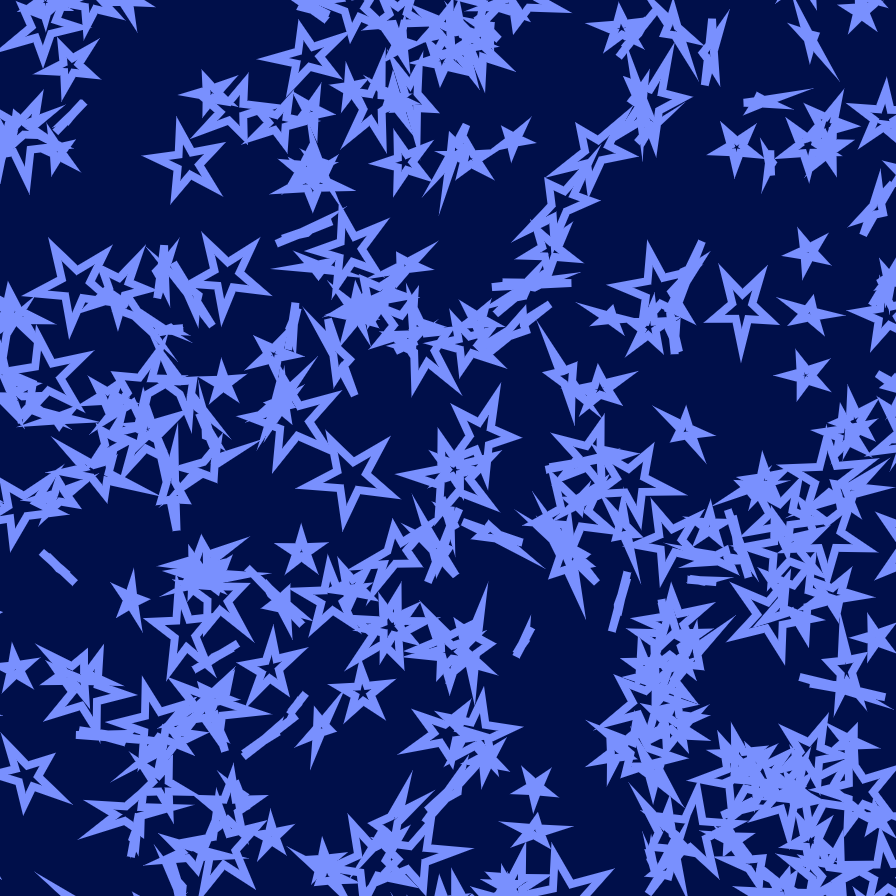
Reproduce this pattern procedurally as a Shadertoy shader.

```glsl
// Outlined five-point stars, randomly sized, spun and tilted in depth, strewn over navy.
// Each grid cell holds a random number of stars; every star is a stroked polygon
// of constant line width with mitred joins that turn blunt on very sharp tips.

const vec3 NAVY = vec3(0.0, 0.058, 0.29);
const vec3 PERIWINKLE = vec3(0.474, 0.563, 0.996);

const float PI = 3.14159265;
const float CELLS = 10.0;          // grid cells per canvas height
const float MAX_PER_CELL = 5.6;    // upper bound of the random star count
const float HALF_STROKE = 0.0044;
const float MITRE_LIMIT = 10.0;
const float INNER_RATIO = 0.36;    // notch radius over tip radius
const float MIN_RADIUS = 0.013;
const float MAX_RADIUS = 0.052;

// Integer hash: cell and index to four values in 0..1
vec4 hash4(ivec3 key) {
    uvec4 v = uvec4(uvec3(key + 1000), 77u) * 1664525u + 1013904223u;
    for (int i = 0; i < 2; i++) {
        v.x += v.y * v.w;
        v.y += v.z * v.x;
        v.z += v.x * v.y;
        v.w += v.y * v.z;
        v ^= v >> 16u;
    }
    return vec4(v >> 8u) / 16777216.0;
}

vec2 polar(float angle) {
    return vec2(cos(angle), sin(angle));
}

// Corner k of a star squashed along the axis given by a unit vector
vec2 starCorner(int k, float radius, float spin, float squash, vec2 axis) {
    float r = (k & 1) == 0 ? radius : radius * INNER_RATIO;
    vec2 p = r * polar(spin + float(k) * PI / 5.0);
    return p - axis * dot(p, axis) * (1.0 - squash);
}

// Straight stroke with square-cut ends
float strokeDistance(vec2 p, vec2 start, vec2 end, float w) {
    vec2 along = end - start;
    float len = length(along);
    vec2 dir = along / len;
    vec2 q = p - 0.5 * (start + end);
    return max(abs(dot(q, dir)) - 0.5 * len, abs(dot(q, vec2(-dir.y, dir.x))) - w);
}

// Join at a corner: mitre kite, cut to a bevel beyond the mitre limit
float joinDistance(vec2 p, vec2 before, vec2 corner, vec2 after, float w) {
    vec2 q = p - corner;
    vec2 a = normalize(corner - before);
    vec2 b = normalize(corner - after);
    vec2 outward = normalize(a + b + vec2(1e-5, 0.0));
    vec2 normalA = vec2(-a.y, a.x);
    vec2 normalB = vec2(-b.y, b.x);
    normalA *= sign(dot(normalA, outward));
    normalB *= sign(dot(normalB, outward));
    float sinHalf = dot(normalA, outward);
    float reach = sinHalf * MITRE_LIMIT < 1.0 ? w * sinHalf : w / sinHalf;

    // A small overlap with the strokes hides the seams
    float overlap = 0.3 * w;
    float sides = max(dot(q, normalA), dot(q, normalB)) - w;
    float back = max(-dot(q, a), -dot(q, b)) - overlap;
    float ends = max(dot(q, outward) - reach, -dot(q, outward) - w);
    return max(max(sides, back), ends);
}

float starDistance(vec2 p, float radius, float spin, float squash, vec2 axis) {
    float d = 1.0;
    vec2 before = starCorner(9, radius, spin, squash, axis);
    vec2 corner = starCorner(0, radius, spin, squash, axis);
    for (int k = 1; k <= 10; k++) {
        vec2 after = starCorner(k, radius, spin, squash, axis);
        d = min(d, strokeDistance(p, corner, after, HALF_STROKE));
        d = min(d, joinDistance(p, before, corner, after, HALF_STROKE));
        before = corner;
        corner = after;
    }
    return d;
}

// Nearest star outline among the stars of one cell
float cellDistance(vec2 p, ivec2 cell) {
    float d = 1.0;
    int count = int(hash4(ivec3(cell, 0)).x * MAX_PER_CELL);
    for (int i = 1; i <= count; i++) {
        vec4 place = hash4(ivec3(cell, 2 * i));
        vec4 pose = hash4(ivec3(cell, 2 * i + 1));
        vec2 q = p - (vec2(cell) + place.xy) / CELLS;
        float radius = mix(MIN_RADIUS, MAX_RADIUS, place.z);
        if (length(q) > radius + HALF_STROKE * MITRE_LIMIT + 0.004) continue;
        float squash = max(cos(pose.x * PI * 0.5), 0.04);
        d = min(d, starDistance(q, radius, pose.y * 2.0 * PI, squash, polar(pose.z * PI)));
    }
    return d;
}

void mainImage(out vec4 fragColor, in vec2 fragCoord) {
    vec2 p = fragCoord / iResolution.y;
    ivec2 home = ivec2(floor(p * CELLS));

    float d = 1.0;
    for (int y = -1; y <= 1; y++)
        for (int x = -1; x <= 1; x++)
            d = min(d, cellDistance(p, home + ivec2(x, y)));

    // One-pixel soft edge
    float ink = clamp(0.5 - d * iResolution.y, 0.0, 1.0);
    fragColor = vec4(mix(NAVY, PERIWINKLE, ink), 1.0);
}
```
